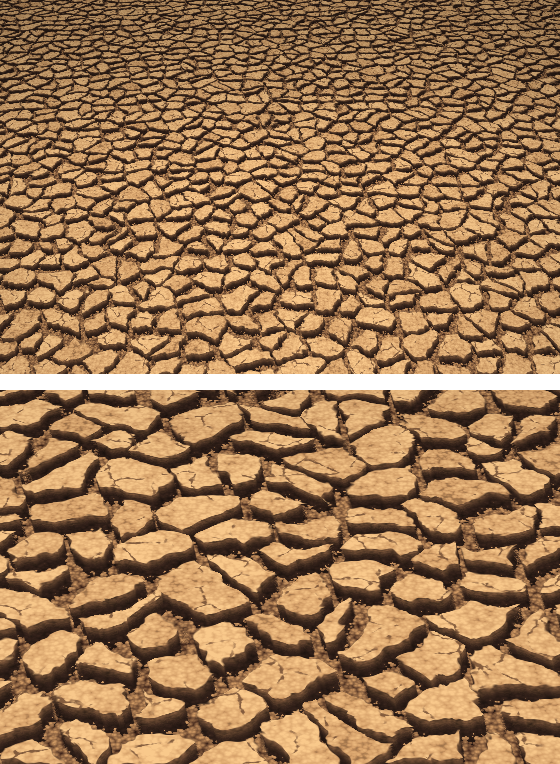
Top: the whole. Bottom: its middle third, enlarged.
Reproduce this texture procedurally as a WebGL 1 fragment shader.

```glsl
precision highp float;
// Sunlit cracked earth: raised clay plates receding in perspective.
uniform vec2 u_resolution;

const float HORIZON = 1.7;      // height of the vanishing line
const float DENSITY = 20.0;     // plates per unit at distance one
const float DEPTH = 2.15;       // foreshortening of the ground
const float WALL_HEIGHT = 0.0125;
const int WALL_STEPS = 7;

const vec3 PALE_CLAY = vec3(0.95, 0.765, 0.53);
const vec3 TAN_CLAY = vec3(0.79, 0.585, 0.38);
const vec3 DULL_CLAY = vec3(0.60, 0.435, 0.28);
const vec3 CRUMB_BROWN = vec3(0.44, 0.30, 0.20);
const vec3 WALL_BROWN = vec3(0.43, 0.30, 0.20);
const vec3 DEEP_SHADE = vec3(0.17, 0.11, 0.085);

vec2 hash2(vec2 p) {
  vec2 k = vec2(dot(p, vec2(127.1, 311.7)), dot(p, vec2(269.5, 183.3)));
  return fract(sin(k) * 43758.5);
}

// Layered sines, each layer turned and bent by the one before.
float layeredSines(vec2 p) {
  float sum = 0.0;
  float amp = 0.5;
  for (int i = 0; i < 4; i++) {
    p = mat2(0.8, 0.6, -0.6, 0.8) * p * 1.75 + 1.2 * sin(p.yx) + 2.3;
    sum += amp * sin(p.x) * sin(p.y);
    amp *= 0.72;
  }
  return sum;
}

// Distance to the nearest of the scattered points.
float pointDistance(vec2 p) {
  vec2 base = floor(p);
  float best = 2.0;
  for (int j = -1; j <= 1; j++) {
    for (int i = -1; i <= 1; i++) {
      vec2 g = base + vec2(float(i), float(j));
      best = min(best, distance(p, g + hash2(g + 31.0)));
    }
  }
  return best;
}

// Granular cellular noise around zero: positive on lumps, negative between.
float crumbs(vec2 p) {
  return 0.75 - pointDistance(p) - 0.8 * pointDistance(p * 2.1 + 5.0);
}

// Cellular noise: x = distance to the border, yz = cell id.
// Borders facing the viewer are pulled in by about frontInset.
vec3 cells(vec2 p, float frontInset) {
  vec2 base = floor(p);
  vec2 f = p - base;
  vec2 nearCell = vec2(0.0);
  vec2 toNear = vec2(0.0);
  float best = 8.0;
  for (int j = -1; j <= 1; j++) {
    for (int i = -1; i <= 1; i++) {
      vec2 g = vec2(float(i), float(j));
      vec2 r = g + 0.04 + 0.92 * hash2(base + g) - f;
      float d = dot(r, r);
      if (d < best) { best = d; nearCell = g; toNear = r; }
    }
  }
  float border = 8.0;
  for (int j = -2; j <= 2; j++) {
    for (int i = -2; i <= 2; i++) {
      vec2 g = nearCell + vec2(float(i), float(j));
      vec2 h = hash2(base + g);
      vec2 r = g + 0.04 + 0.92 * h - f;
      vec2 span = r - toNear;
      if (dot(span, span) > 0.0001) {
        vec2 n = normalize(span);
        float width = 0.45 + 1.0 * fract(h.x * 7.0 + h.y * 5.0);
        float inset = frontInset * width * max(0.0, 0.3 * n.x - n.y);
        border = min(border, dot(0.5 * (toNear + r), n) - inset);
      }
    }
  }
  return vec3(border, base + nearCell);
}

vec2 groundPoint(vec2 p) {
  return vec2(p.x, DEPTH) * DENSITY / (HORIZON - p.y);
}

vec2 bend(vec2 q) {
  return q + 0.13 * sin(2.3 * q.yx + 1.7 * sin(1.1 * q))
           + 0.04 * sin(7.1 * q.yx + 2.0 * sin(3.7 * q))
           + 0.016 * sin(17.0 * q.yx + 2.0 * sin(9.0 * q));
}

// x = coverage of a plate top, yz = plate id.
vec3 plate(vec2 p, float blur) {
  vec2 q = groundPoint(p);
  vec3 c = cells(bend(q), 0.23);
  float gap = 0.03 + 0.065 * hash2(c.yz + 7.0).x + 0.075 * layeredSines(q * 2.6);
  return vec3(smoothstep(-blur, blur, c.x - gap), c.yz);
}

vec3 topColor(vec2 q, vec2 id, float blur) {
  float grain = crumbs(q * 7.0);
  float patches = layeredSines(q * 1.6 + 9.0);
  float tone = 0.58 + 0.85 * grain + 0.4 * patches + 0.45 * (hash2(id).y - 0.5);
  vec3 col = mix(TAN_CLAY, PALE_CLAY, clamp(tone, 0.0, 1.0));
  col = mix(col, DULL_CLAY, smoothstep(0.2, -0.35, tone));
  // Broken hairline cracks on some of the plates
  float hair = cells(bend(q * 1.6 + 4.0), 0.0).x + 0.06 * grain;
  float line = 1.0 - smoothstep(0.0, 0.03 + blur, hair);
  return mix(col, CRUMB_BROWN, 0.85 * line * smoothstep(0.02, 0.3, patches));
}

void main() {
  vec2 p = gl_FragCoord.xy / u_resolution.y;
  p.x -= 0.5 * u_resolution.x / u_resolution.y;
  float nearness = HORIZON - p.y;
  float footprint = DEPTH * DENSITY / (nearness * nearness * u_resolution.y);
  float blur = 0.008 + 0.38 * footprint;
  vec2 q = groundPoint(p);
  float rubble = crumbs(q * vec2(8.0, 7.0) + 3.0);

  // Sweep back from the pixel until a plate edge stands above it
  vec3 top = plate(p, blur);
  float wall = top.x;
  float drop = 0.0;
  vec2 sweep = vec2(-0.25, 1.0) * WALL_HEIGHT * nearness * (1.0 - 0.5 * rubble);
  for (int i = 1; i <= WALL_STEPS; i++) {
    float t = float(i) / float(WALL_STEPS);
    drop += (1.0 - wall) / float(WALL_STEPS);
    wall = max(wall, plate(p + sweep * t, blur).x);
  }

  // Crumbly floor, shaded walls, then the sunlit tops
  vec3 col = mix(CRUMB_BROWN, TAN_CLAY, clamp(0.35 + 1.3 * rubble, -0.6, 1.0));
  float shade = smoothstep(0.0, 1.0, drop * 1.8 / nearness);
  vec3 side = mix(WALL_BROWN, DEEP_SHADE, shade) * (1.0 + 0.5 * rubble);
  col = mix(col, side, wall);
  col = mix(col, topColor(q, top.yz, blur), top.x);

  // Light falls off toward the distance and the sides
  float light = 1.03 - 0.25 * smoothstep(0.5, 1.05, p.y) - 0.15 * p.x * p.x;
  gl_FragColor = vec4(col * light, 1.0);
}
```
